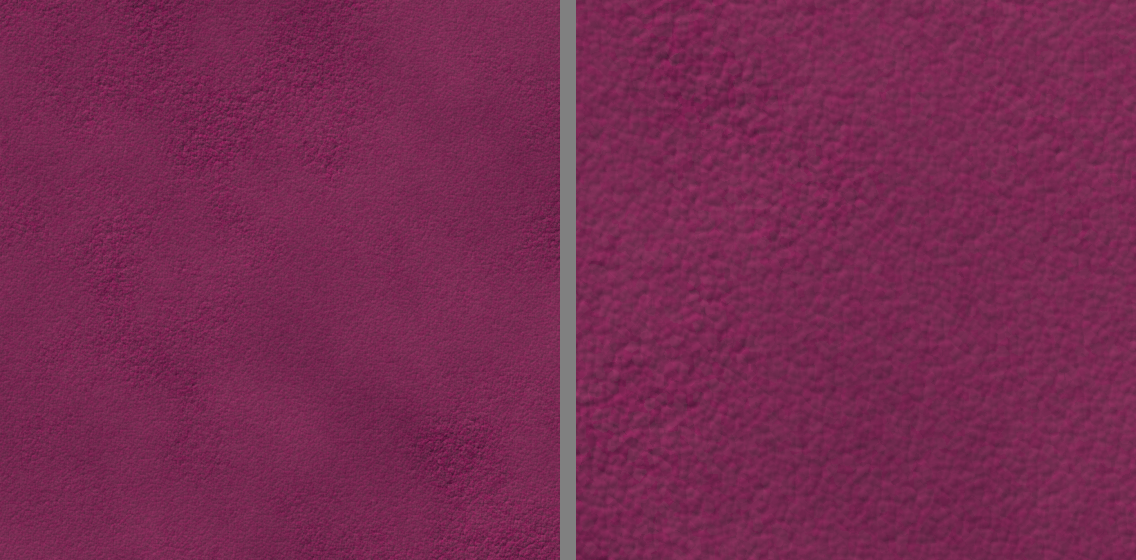
Left, the full canvas; right, a detail of the centre.
Reproduce this texture procedurally as a WebGL 1 fragment shader.

```glsl
precision highp float;
uniform vec2 u_resolution;

#define FINE_GRAINS 250.0
#define CLUMPS 125.0
#define LUMPS 60.0
#define PATCHES 5.0
#define LIGHT_STEP 0.0014
#define RELIEF 0.22
#define GRAIN_SHADE 0.05
#define PIGMENT_SPREAD 0.05
#define STAIN 0.11

const vec3 PLUM = vec3(0.468, 0.160, 0.319);
const vec3 SHADE_RANGE = vec3(1.0, 0.24, 0.56);
const vec3 PALE_DUST = vec3(-0.15, 1.0, 0.25);
const vec2 LIGHT_DIR = vec2(-0.45, 0.89);

vec2 hash2(vec2 p) {
  vec3 q = fract(p.xyx * vec3(0.1031, 0.1030, 0.0973));
  q += dot(q, q.yzx + 33.33);
  return fract((q.xx + q.yz) * q.zy);
}

float valueNoise(vec2 p) {
  vec2 cell = floor(p);
  vec2 f = fract(p);
  f = f * f * (3.0 - 2.0 * f);
  float low = mix(hash2(cell).x, hash2(cell + vec2(1.0, 0.0)).x, f.x);
  float high = mix(hash2(cell + vec2(0.0, 1.0)).x, hash2(cell + 1.0).x, f.x);
  return mix(low, high, f.y);
}

// Layered noise, centred on zero
float cloud(vec2 p) {
  float sum = 0.0;
  float weight = 0.5;
  for (int i = 0; i < 5; i++) {
    sum += weight * (valueNoise(p) - 0.5);
    p = mat2(1.6, 1.2, -1.2, 1.6) * p + 17.3;
    weight *= 0.62;
  }
  return sum;
}

// Cellular domes of uneven height: x is height, y is a random value per grain
vec2 grains(vec2 p) {
  vec2 cell = floor(p);
  vec2 top = vec2(-4.0, 0.0);
  for (int j = -1; j <= 1; j++) {
    for (int i = -1; i <= 1; i++) {
      vec2 id = cell + vec2(float(i), float(j));
      vec2 rnd = hash2(id + 7.0);
      vec2 toCentre = id + rnd - p;
      float size = fract(rnd.x * 13.7 + rnd.y * 29.3);
      float dome = 0.45 * size - dot(toCentre, toCentre);
      if (dome > top.x) top = vec2(dome, size);
    }
  }
  return top;
}

// Powder relief; rough patches carry larger crumbs
float relief(vec2 p, float rough) {
  float fine = grains(p * FINE_GRAINS).x * mix(0.42, 0.65, rough);
  float clumps = grains(p * CLUMPS + 31.0).x * mix(0.3, 0.9, rough);
  float lumps = grains(p * LUMPS + 73.0).x * mix(0.15, 1.0, rough * rough);
  return fine + clumps + lumps;
}

void main() {
  vec2 uv = gl_FragCoord.xy / min(u_resolution.x, u_resolution.y);

  // Broad patches of settled and crumbled powder
  float patchField = cloud(uv * PATCHES + 3.0);
  float rough = smoothstep(-0.15, 0.32, patchField);
  float stain = cloud(uv * PATCHES * 0.8 + 51.0);

  // Light falling across the grains
  vec2 offset = LIGHT_DIR * LIGHT_STEP;
  float slope = relief(uv - offset, rough) - relief(uv + offset, rough);
  float shade = RELIEF * slope / (1.0 + 0.3 * abs(slope));

  // Single grains differ in brightness and pigment
  float grainTone = grains(uv * FINE_GRAINS * 1.1 + 91.0).y - 0.6;
  float tint = grains(uv * FINE_GRAINS * 0.85 + 11.0).y - 0.6;
  shade += GRAIN_SHADE * grainTone * mix(0.8, 1.5, rough);
  float dust = PIGMENT_SPREAD * tint * mix(0.7, 1.4, rough);

  // Settled dust is paler and softly stained
  shade += STAIN * stain - 0.02 * (rough - 0.3);
  dust += 0.035 * stain - 0.016 * (rough - 0.3);

  vec3 color = PLUM + SHADE_RANGE * shade + PALE_DUST * dust;
  gl_FragColor = vec4(clamp(color, 0.0, 1.0), 1.0);
}
```
